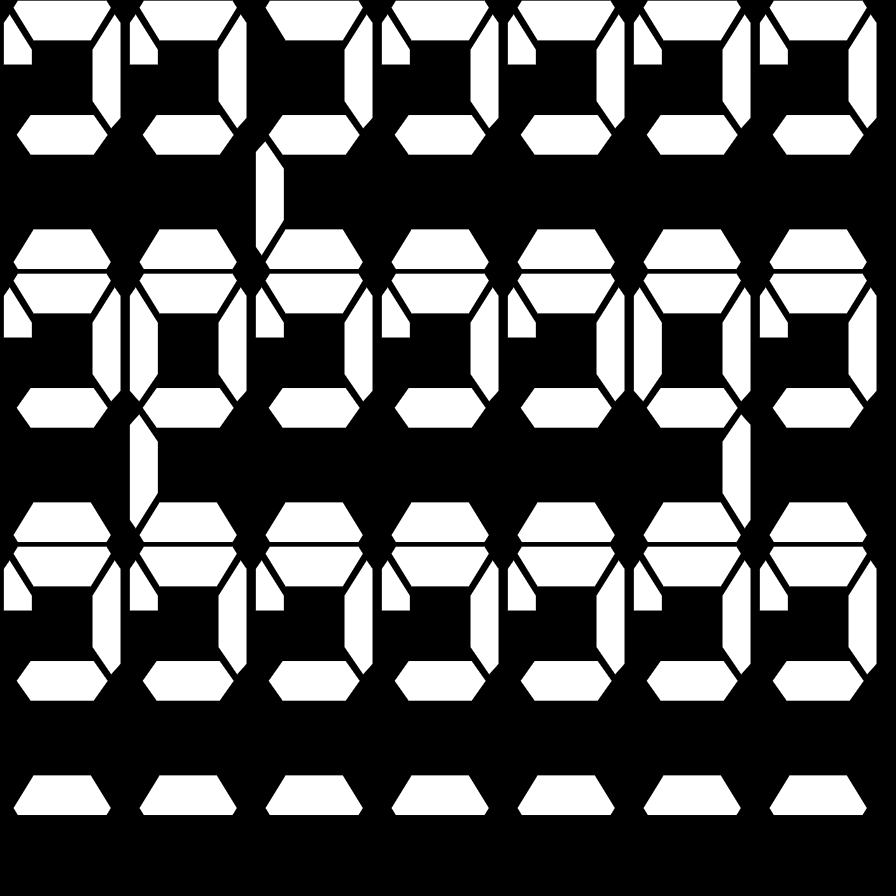
This pattern is drawn by a Shadertoy shader. Its source:

```glsl
// White seven-segment digits in a 7 by 3 grid on black, most with a clipped upper-left bar.

// Signed distance to the line a-b, positive on its right side
float edge(vec2 p, vec2 a, vec2 b) {
    vec2 d = normalize(b - a);
    return dot(p - a, vec2(d.y, -d.x));
}

// Top and bottom bars, folded into one quadrant
float endBar(vec2 q) {
    float sides = max(edge(q, vec2(24.5, 81.0), vec2(41.7, 109.0)),
                      edge(q, vec2(41.7, 109.0), vec2(38.0, 115.0)));
    return max(sides, abs(q.y - 98.0) - 17.0);
}

float middleBar(vec2 q) {
    return max(q.y - 17.0, edge(q, vec2(39.0, 0.0), vec2(27.0, 17.0)));
}

// Vertical bar with slanted ends
float uprightBar(vec2 q) {
    float lower = max(edge(q, vec2(26.0, 29.0), vec2(42.0, 5.6)),
                      edge(q, vec2(42.0, 5.6), vec2(50.0, 14.6)));
    float upper = max(edge(q, vec2(50.0, 96.0), vec2(45.0, 103.2)),
                      edge(q, vec2(45.0, 103.2), vec2(26.0, 73.0)));
    return max(max(lower, upper), abs(q.x - 38.0) - 12.0);
}

float digit(vec2 p, ivec2 cell) {
    bool two = cell == ivec2(2, 0);
    bool openRight = cell == ivec2(1, 1);
    bool nine = cell == ivec2(5, 1);

    vec2 q = abs(p);
    float d = min(endBar(q), middleBar(q));
    float upright = uprightBar(q);
    bool left = p.x < 0.0;
    bool lit;
    if (p.y > 0.0) {
        lit = !left || !two;
        // Clip the upper-left bar to a stub
        if (left && !openRight && !nine) upright = max(upright, 60.3 - p.y);
    } else {
        lit = left ? (two || openRight) : nine;
    }
    return lit ? min(d, upright) : d;
}

void mainImage(out vec4 fragColor, in vec2 fragCoord) {
    // The canvas is 768 units high, with y measured from the top
    float unit = 768.0 / iResolution.y;
    vec2 pos = vec2(fragCoord.x, iResolution.y - fragCoord.y) * unit;
    vec2 pitch = vec2(108.0, 234.0);
    ivec2 cell = ivec2(floor(pos / pitch));
    vec2 p = (mod(pos, pitch) - vec2(53.3, 115.6)) * vec2(1.0, -1.0);

    float ink = clamp(0.5 - digit(p, cell) / unit, 0.0, 1.0);
    if (cell.x > 6 || cell.y > 2) ink = 0.0;
    fragColor = vec4(vec3(ink), 1.0);
}
```
